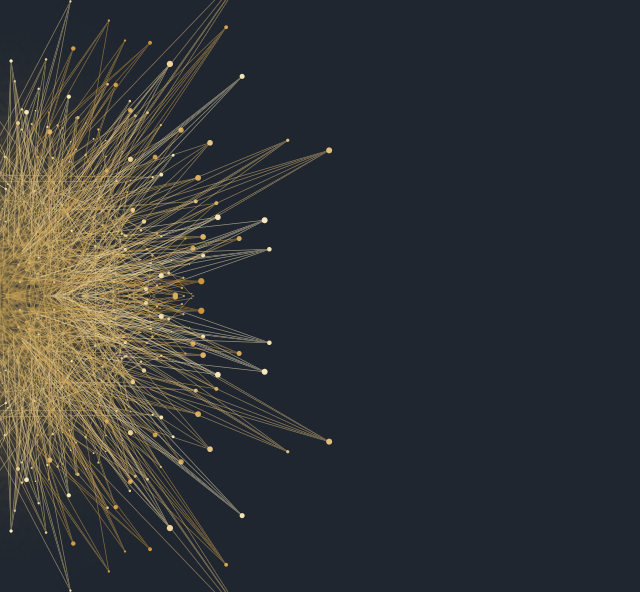
A Shadertoy shader for this background:

```glsl
#define BACKGROUND vec3(0.125, 0.150, 0.188)
#define CORE_GOLD vec3(0.79, 0.64, 0.33)
#define ORANGE vec3(0.80, 0.57, 0.20)
#define CREAM vec3(0.97, 0.93, 0.76)
#define LINE_HALF_WIDTH 0.00055
#define LINE_ALPHA 0.62
#define CHORDS 170
#define NODES 46
#define NODE_LINKS 4
#define SPIKE_LINKS 6
#define CORE_SIZE vec2(0.145, 0.215)
#define REACH 0.75

// Long spikes: tip position from the hub, dot radius, tone from orange to cream
const vec4 SPIKES[11] = vec4[11](
    vec4(0.556, 0.246, 0.0050, 0.50), vec4(0.486, 0.263, 0.0027, 0.50),
    vec4(0.447, 0.128, 0.0050, 0.95), vec4(0.455, 0.079, 0.0038, 0.90),
    vec4(0.404, 0.097, 0.0042, 0.25), vec4(0.368, 0.133, 0.0048, 0.95),
    vec4(0.409, 0.371, 0.0042, 0.90), vec4(0.382, 0.454, 0.0032, 0.20),
    vec4(0.430, 0.570, 0.0040, 0.45), vec4(0.287, 0.392, 0.0052, 0.75),
    vec4(0.340, 0.025, 0.0052, 0.05));

vec2 hash2(float n) {
    return fract(sin(n * vec2(12.989, 78.233) + vec2(1.3, 4.1)) * 43758.5);
}

vec2 polar(float angle, float radius) {
    return radius * vec2(cos(angle), sin(angle));
}

float cornerSlope(vec2 cell, vec2 offset) {
    vec2 gradient = hash2(dot(cell, vec2(1.0, 57.0))) * 2.0 - 1.0;
    return dot(gradient, offset);
}

float gradientNoise(vec2 p) {
    vec2 i = floor(p), f = fract(p);
    vec2 u = f * f * (3.0 - 2.0 * f), e = vec2(1.0, 0.0);
    return mix(mix(cornerSlope(i, f), cornerSlope(i + e, f - e), u.x),
               mix(cornerSlope(i + e.yx, f - e.yx), cornerSlope(i + 1.0, f - 1.0), u.x), u.y);
}

// Pixel coverage of a thin segment
float segment(vec2 p, vec2 a, vec2 b, float pixel) {
    vec2 ab = b - a;
    float t = clamp(dot(p - a, ab) / max(dot(ab, ab), 1e-6), 0.0, 1.0);
    float d = length(p - a - ab * t);
    return clamp(LINE_HALF_WIDTH + 0.5 * pixel - d, 0.0, min(2.0 * LINE_HALF_WIDTH, pixel)) / pixel;
}

float disc(vec2 p, vec2 center, float radius, float pixel) {
    return clamp((radius - length(p - center)) / pixel + 0.5, 0.0, 1.0);
}

// Lines spreading from a tip back towards the hub
float fan(vec2 p, vec2 tip, int links, float spread, float seed, float pixel) {
    float cover = 0.0;
    vec2 side = normalize(vec2(-tip.y, tip.x));
    for (int i = 0; i < links; i++) {
        vec2 h = hash2(seed + float(i) * 1.37);
        vec2 root = tip * mix(0.12, 0.52, h.x) + side * (h.y * 2.0 - 1.0) * spread;
        cover = max(cover, segment(p, tip, root, pixel));
    }
    return cover;
}

vec3 burst(vec2 p, vec3 color, float pixel) {
    // Glowing core, broken up by noise
    float grain = 0.65 * gradientNoise(p * 95.0) + 0.55 * gradientNoise(p * 210.0 + 17.0);
    vec2 q = p / CORE_SIZE;
    float glow = exp(-dot(q, q)) * clamp(0.62 + 0.9 * grain, 0.0, 1.0);
    color = mix(color, CORE_GOLD, glow);

    // Tangled chords
    for (int i = 0; i < CHORDS; i++) {
        float seed = float(i) * 2.71 + 5.0;
        vec2 h = hash2(seed), k = hash2(seed + 0.91);
        vec2 a = polar(mix(-0.3, 1.75, h.x), 0.33 * sqrt(h.y));
        vec2 b = polar(mix(-0.6, 1.9, k.x), 0.25 * k.y);
        vec3 tone = mix(CORE_GOLD, CREAM, 0.55 * h.x * k.y);
        color = mix(color, tone, LINE_ALPHA * segment(p, a, b, pixel));
        color = mix(color, mix(ORANGE, CREAM, k.x), disc(p, a, 0.0021 * k.y, pixel));
    }

    // Scattered nodes, reaching further above and below than sideways
    for (int i = 0; i < NODES; i++) {
        float seed = float(i) * 3.19 + 611.0;
        vec2 h = hash2(seed), k = hash2(seed + 0.53);
        float angle = 1.55 * (float(i) + h.x) / float(NODES);
        float limit = mix(0.32, 0.53, sin(angle));
        vec2 node = polar(angle, limit * mix(0.55, 1.0, h.y));
        vec3 tone = mix(ORANGE, CREAM, k.x);
        float lines = fan(p, node, NODE_LINKS, 0.09, seed, pixel);
        color = mix(color, mix(CORE_GOLD, tone, 0.6), LINE_ALPHA * lines);
        color = mix(color, tone, disc(p, node, mix(0.0018, 0.0052, k.y * k.y), pixel));
    }

    // Long spikes
    for (int i = 0; i < SPIKES.length(); i++) {
        vec4 spike = SPIKES[i];
        vec3 tone = mix(ORANGE, CREAM, spike.w);
        float lines = fan(p, spike.xy, SPIKE_LINKS, 0.05, float(i) * 9.7 + 31.0, pixel);
        color = mix(color, tone, LINE_ALPHA * lines);
        color = mix(color, tone, disc(p, spike.xy, spike.z, pixel));
    }
    return color;
}

void mainImage(out vec4 fragColor, in vec2 fragCoord) {
    float pixel = 1.0 / iResolution.y;
    vec2 p = fragCoord * pixel;
    p.y = abs(p.y - 0.5); // mirrored about the horizontal axis
    vec3 color = BACKGROUND;
    if (length(p) < REACH) color = burst(p, color, pixel);
    fragColor = vec4(color, 1.0);
}
```
